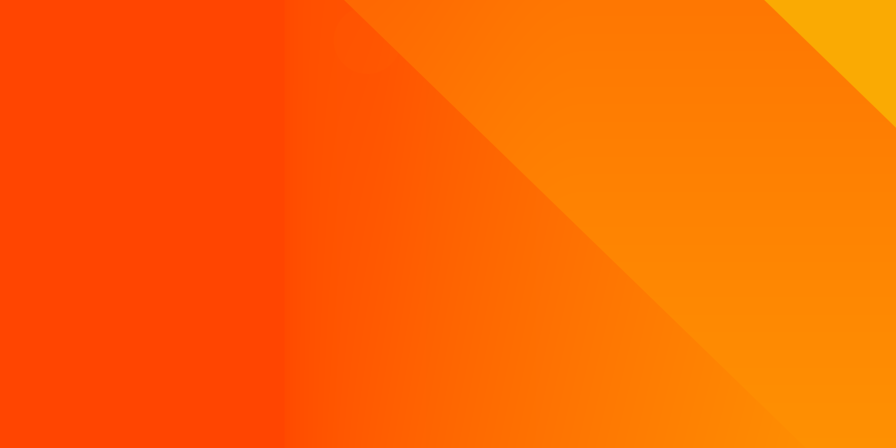
Give the GLSL for this background, as a Shadertoy shader.

```glsl
// Layout, in canvas heights
const float PANEL_EDGE = 0.635;
const float FADE_WIDTH = 1.2;
const float FADE_CURVE = 0.7;
const vec2 BAND_START = vec2(0.768, 1.0);
const vec2 CORNER_START = vec2(1.706, 1.0);
const float DIAGONAL_SLOPE = 0.97;
const vec2 SPOT_CENTER = vec2(0.82, 0.91);
const float SPOT_RADIUS = 0.075;

// Colours and shading strengths
const vec3 PANEL_RED = vec3(1.0, 0.27, 0.005);
const vec3 FADE_START = vec3(1.0, 0.285, 0.0);
const vec3 FADE_END = vec3(0.995, 0.56, 0.01);
const vec3 BAND_ORANGE = vec3(0.995, 0.565, 0.008);
const vec3 CORNER_GOLD = vec3(0.98, 0.665, 0.01);
const float FADE_TOP_SHADE = 0.045;
const float BAND_TOP_SHADE = 0.1;
const float BAND_LEFT_SHADE = 0.06;
const float SPOT_GLOW = 0.01;

// Signed distance to a falling diagonal, positive on its upper right
float diagonalDistance(vec2 p, vec2 start) {
    return dot(p - start, normalize(vec2(DIAGONAL_SLOPE, 1.0)));
}

// Antialiased coverage of the positive side of a distance
float coverage(float dist) {
    float halfPixel = 0.75 / iResolution.y;
    return smoothstep(-halfPixel, halfPixel, dist);
}

void mainImage(out vec4 fragColor, in vec2 fragCoord) {
    vec2 p = fragCoord / iResolution.y;

    // Horizontal fade, slightly redder towards the top
    float fade = clamp((p.x - PANEL_EDGE) / FADE_WIDTH, 0.0, 1.0);
    vec3 color = mix(FADE_START, FADE_END, pow(fade, FADE_CURVE));
    color.g -= FADE_TOP_SHADE * p.y * smoothstep(0.0, 0.2, fade);

    // Faint round spot
    color.g += SPOT_GLOW * coverage(SPOT_RADIUS - length(p - SPOT_CENTER));

    // Diagonal band, shaded towards its upper left
    vec3 band = BAND_ORANGE;
    band.g -= BAND_TOP_SHADE * p.y;
    band.g -= BAND_LEFT_SHADE * (1.0 - smoothstep(0.75, 1.3, p.x));
    color = mix(color, band, coverage(diagonalDistance(p, BAND_START)));

    // Gold corner and flat left panel
    color = mix(color, CORNER_GOLD, coverage(diagonalDistance(p, CORNER_START)));
    color = mix(color, PANEL_RED, coverage(PANEL_EDGE - p.x));

    fragColor = vec4(color, 1.0);
}
```
